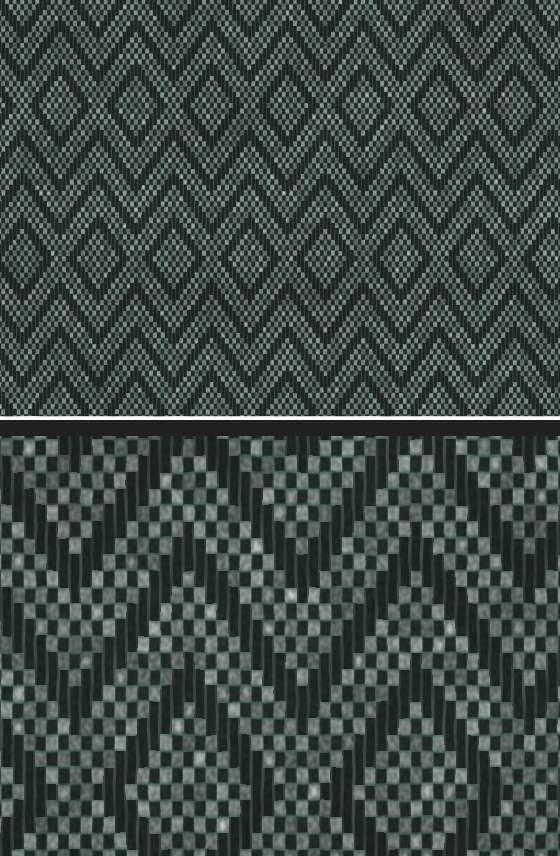
Top: the whole. Bottom: its middle third, enlarged.
This texture is drawn by a WebGL 1 fragment shader. Its source:

```glsl
precision highp float;
// Dark green woven cloth: stepped zigzag bands that meet in rows of staggered diamonds.
uniform vec2 u_resolution;

float hash(vec2 p) {
  p = fract(p * vec2(0.1031, 0.1137));
  p += dot(p, p.yx + 33.33);
  return fract((p.x + p.y) * p.x * 17.0);
}

float gradientDot(vec2 cell, vec2 offset) {
  float angle = 6.2832 * hash(cell);
  return dot(vec2(cos(angle), sin(angle)), offset);
}

// Gradient noise, roughly -0.7 to 0.7
float noise(vec2 p) {
  vec2 i = floor(p), f = fract(p);
  vec2 s = f * f * f * (f * (f * 6.0 - 15.0) + 10.0);
  float low = mix(gradientDot(i, f), gradientDot(i + vec2(1, 0), f - vec2(1, 0)), s.x);
  float high = mix(gradientDot(i + vec2(0, 1), f - vec2(0, 1)), gradientDot(i + 1.0, f - 1.0), s.x);
  return mix(low, high, s.y);
}

// 1 where a long dark float covers the cell; both axes mirror at the diamond centers
float darkBand(vec2 cell) {
  float column = abs(mod(cell.x + 10.0, 20.0) - 10.0);
  float row = abs(mod(cell.y + 28.0, 56.0) - 28.0);
  float fromMiddle = abs(column + row - 19.0);
  return step(abs(abs(fromMiddle - 8.0) - 4.0), 1.5);
}

// Soft-edged box coverage from the distances to the cell center
float box(vec2 local, vec2 halfSize, vec2 soft) {
  vec2 inside = clamp((halfSize - local) / soft + 0.5, 0.0, 1.0);
  return inside.x * inside.y;
}

void main() {
  vec2 p = gl_FragCoord.xy / u_resolution.y;

  // Thread grid: 20 columns per zigzag, 28 rows between diamond rows
  vec2 cellsPerUnit = vec2(20.0 / 0.1804, 28.0 / 0.3646);
  vec2 grid = (p - vec2(0.053, 0.384)) * cellsPerUnit + 0.5;
  grid += 0.14 * vec2(noise(p * 45.0), noise(p * 45.0 + 70.0));
  vec2 cell = floor(grid);
  vec2 local = abs(fract(grid) - 0.5);
  vec2 soft = 1.1 * cellsPerUnit / u_resolution.y;
  float random = hash(cell + 211.0);
  float grain = noise(p * vec2(260.0, 190.0));

  // Dark floats with upright threads between the columns
  vec3 dark = vec3(0.115, 0.145, 0.125) * (1.0 + 0.25 * grain);
  float thread = clamp((local.x - 0.36) / soft.x + 0.5, 0.0, 1.0);
  float threadWear = 0.6 + 0.6 * noise(vec2(grid.x * 1.3, grid.y * 0.35));
  vec3 floats = mix(dark, vec3(0.28, 0.33, 0.30), thread * threadWear);

  // Checkered area: green weft behind short dark stitches and pale blocks
  vec3 weft = vec3(0.25, 0.33, 0.29) * (0.9 + 0.2 * random + 0.3 * grain);
  vec3 yarn = vec3(0.45, 0.485, 0.46) * (0.76 + 0.42 * random + 0.35 * grain);
  yarn = mix(yarn, vec3(0.25, 0.37, 0.31), 0.6 * smoothstep(0.28, 0.48, local.y));
  vec3 stitch = mix(weft, dark * 1.1, box(local, vec2(0.42, 0.43), soft));
  vec3 block = mix(weft, yarn, box(local, vec2(0.51, 0.50), soft));
  float isBlock = mod(cell.x + cell.y, 2.0);
  float checkered = 1.0 - darkBand(cell);
  vec3 color = mix(floats, mix(stitch, block, isBlock), checkered);

  // Stray bright fibers and uneven wear
  float fiber = step(0.88, hash(cell + 517.0)) * checkered * isBlock;
  fiber *= smoothstep(0.42, 0.1, length(local));
  color += fiber * vec3(0.16, 0.14, 0.14);
  color *= 1.0 + 0.12 * noise(p * 5.0) + 0.08 * noise(vec2(p.x * 70.0, p.y * 4.0));

  // White margin below the cut edge
  float edge = 0.009 + 0.001 * noise(vec2(p.x * 20.0, 3.0));
  float margin = clamp((edge - p.y) * u_resolution.y + 0.5, 0.0, 1.0);
  color = mix(color, vec3(0.98), margin);

  gl_FragColor = vec4(color, 1.0);
}
```
